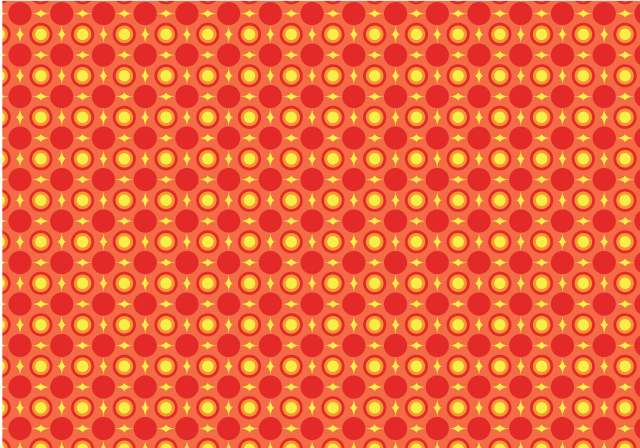
A WebGL 2 fragment shader for this pattern:

```glsl
#version 300 es
precision highp float;
// Staggered red discs and ringed yellow dots on coral, with four-point stars in the gaps.

uniform vec2 u_resolution;
out vec4 outColor;

// Lengths are fractions of the canvas width, measured from the top left corner.
const vec2 PITCH = vec2(0.0652, 0.06484);
const vec2 FIRST_DISC = vec2(0.03125, 0.0212);
const vec2 MARGIN = vec2(0.0036, 0.0013);
const float DISC_RADIUS = 0.0181;
const float AMBER_RADIUS = 0.0137;
const float DOT_RADIUS = 0.0089;
const vec2 STAR_HALF = vec2(0.0146, 0.0069);
const float STAR_POWER = 0.6;

const vec3 CORAL = vec3(0.955, 0.42, 0.27);
const vec3 RED = vec3(0.89, 0.165, 0.16);
const vec3 AMBER = vec3(0.96, 0.59, 0.19);
const vec3 YELLOW = vec3(0.98, 0.93, 0.29);
const vec3 PAPER = vec3(1.0);

// Coverage of a shape from its signed distance, one pixel wide.
float coverage(float dist, float pixel) {
    return clamp(0.5 - dist / pixel, 0.0, 1.0);
}

// Approximate distance to a concave star with its long axis along x.
float starDistance(vec2 p, float pixel) {
    vec2 q = max(abs(p), 0.25 * pixel) / STAR_HALF;
    vec2 powered = pow(q, vec2(STAR_POWER));
    float size = pow(powered.x + powered.y, 1.0 / STAR_POWER);
    vec2 slope = pow(size / q, vec2(1.0 - STAR_POWER)) / STAR_HALF;
    return (size - 1.0) / length(slope);
}

void main() {
    float pixel = 1.0 / u_resolution.x;
    vec2 p = vec2(gl_FragCoord.x, u_resolution.y - gl_FragCoord.y) * pixel;

    // Offsets to the nearest disc and to the nearest ring, half a pitch away.
    vec2 cell = (p - FIRST_DISC) / PITCH;
    vec2 toDisc = (fract(cell + 0.5) - 0.5) * PITCH;
    vec2 toRing = (fract(cell) - 0.5) * PITCH;

    // Stars: wide between discs, tall between rings.
    float wideStar = starDistance(vec2(toRing.x, toDisc.y), pixel);
    float tallStar = starDistance(vec2(toRing.y, toDisc.x), pixel);
    vec3 color = mix(CORAL, YELLOW, coverage(min(wideStar, tallStar), pixel));

    // Discs and concentric rings.
    float ringRadius = length(toRing);
    float red = min(length(toDisc), ringRadius) - DISC_RADIUS;
    color = mix(color, RED, coverage(red, pixel));
    color = mix(color, AMBER, coverage(ringRadius - AMBER_RADIUS, pixel));
    color = mix(color, YELLOW, coverage(ringRadius - DOT_RADIUS, pixel));

    // Bare paper along the left and top edges.
    vec2 inset = MARGIN - p;
    color = mix(PAPER, color, coverage(max(inset.x, inset.y), pixel));

    outColor = vec4(color, 1.0);
}
```
